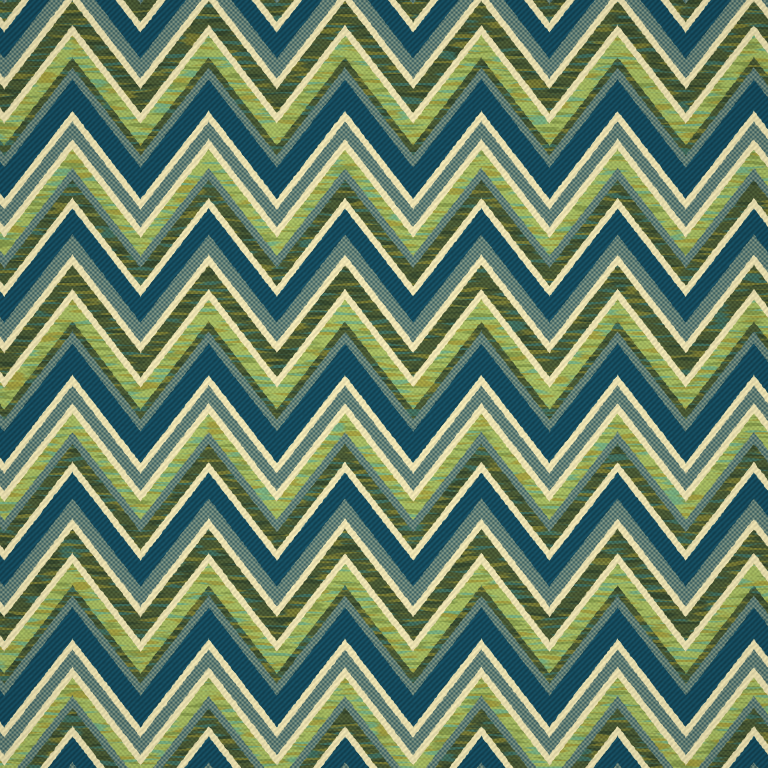
Write a Shadertoy shader that draws this pattern.

```glsl
// Woven chevron fabric: zigzag bands of plain, twill and streaked yarn.

const float TAU = 6.2831853;
const float CANVAS = 768.0;        // threads along the canvas height
const float ZIG_WIDTH = 136.3;     // threads between neighbouring peaks
const float ZIG_HEIGHT = 88.0;     // threads from peak to valley
const float STACK_HEIGHT = 264.0;  // threads in one full set of bands
const vec2 FIRST_PEAK = vec2(345.0, 111.0);

const int CREAM = 0, SLATE = 1, NAVY = 2, OLIVE = 3, GREEN = 4;
const int BANDS = 16;

// Band order and heights, from the top of the stack downwards
const int YARN[BANDS] = int[BANDS](
    CREAM, SLATE, CREAM, GREEN, SLATE, OLIVE, CREAM, NAVY,
    SLATE, CREAM, OLIVE, CREAM, GREEN, OLIVE, SLATE, NAVY);
const float HEIGHT[BANDS] = float[BANDS](
    10.5, 17.5, 10.5, 18.5, 12.0, 18.0, 10.5, 26.0,
    20.0, 10.5, 24.0, 10.5, 22.0, 10.0, 12.0, 31.5);

vec2 hashGradient(vec2 cell) {
    vec3 q = fract(cell.xyx * vec3(0.1031, 0.1030, 0.0973));
    q += dot(q, q.yzx + 33.33);
    float angle = TAU * fract((q.x + q.y) * q.z);
    return vec2(cos(angle), sin(angle));
}

// Gradient noise, roughly -0.7 to 0.7
float gradientNoise(vec2 p) {
    vec2 cell = floor(p), f = fract(p);
    vec2 u = f * f * f * (f * (f * 6.0 - 15.0) + 10.0);
    vec2 e = vec2(1.0, 0.0);
    float a = dot(hashGradient(cell), f);
    float b = dot(hashGradient(cell + e.xy), f - e.xy);
    float c = dot(hashGradient(cell + e.yx), f - e.yx);
    float d = dot(hashGradient(cell + e.xx), f - e.xx);
    return mix(mix(a, b, u.x), mix(c, d, u.x), u.y);
}

// Coverage of long, thin horizontal dashes
float streaks(vec2 thread, float seed, float threshold) {
    float n = gradientNoise(thread / vec2(34.0, 4.2) + seed);
    return smoothstep(threshold - 0.1, threshold + 0.14, n);
}

// Zero at each peak, one at each valley
float zigzag(float x) {
    return 2.0 * abs(fract(x + 0.5) - 0.5);
}

vec3 streakedYarn(vec2 thread, vec3 base, vec3 dark, vec3 teal, vec3 ochre, float seed) {
    vec3 color = mix(base, dark, 0.8 * streaks(thread, seed, 0.16));
    color = mix(color, teal, 0.85 * streaks(thread, seed + 17.3, 0.20));
    return mix(color, ochre, 0.85 * streaks(thread, seed + 41.7, 0.20));
}

// Colour of one yarn, with its own weave
vec3 yarnColor(int yarn, vec2 thread, float detail) {
    float twill = detail * sin(TAU * (thread.x + thread.y) / 5.6);
    float basket = detail * sin(TAU * thread.x / 4.6) * sin(TAU * thread.y / 4.6);
    if (yarn == CREAM) return vec3(0.91, 0.87, 0.68) * (1.0 + 0.04 * twill);
    if (yarn == SLATE) {
        return mix(vec3(0.20, 0.35, 0.37), vec3(0.55, 0.62, 0.53), 0.5 + 0.45 * basket);
    }
    if (yarn == NAVY) return vec3(0.08, 0.285, 0.355) * (1.0 + 0.13 * twill);
    if (yarn == OLIVE) {
        vec3 olive = streakedYarn(thread, vec3(0.28, 0.34, 0.20), vec3(0.19, 0.26, 0.17),
                                  vec3(0.24, 0.43, 0.38), vec3(0.48, 0.48, 0.20), 3.1);
        return olive * (1.0 + 0.16 * basket);
    }
    vec3 green = streakedYarn(thread, vec3(0.63, 0.71, 0.37), vec3(0.48, 0.56, 0.27),
                              vec3(0.43, 0.66, 0.51), vec3(0.62, 0.59, 0.23), 9.4);
    return green * (1.0 + 0.08 * basket);
}

// Bands laid over each other down the stack, with soft edges
vec3 chevronBands(float depth, vec2 thread, float soft, float detail) {
    vec3 color = yarnColor(YARN[BANDS - 1], thread, detail);
    float edge = 0.0;
    for (int i = 0; i <= BANDS; i++) {
        int band = i % BANDS;
        float cover = smoothstep(edge - soft, edge + soft, depth);
        if (cover > 0.0) color = mix(color, yarnColor(YARN[band], thread, detail), cover);
        edge += HEIGHT[band];
    }
    return color;
}

void mainImage(out vec4 fragColor, in vec2 fragCoord) {
    vec2 uv = fragCoord / iResolution.y;
    vec2 thread = CANVAS * vec2(uv.x, 1.0 - uv.y);
    float pixel = CANVAS / iResolution.y;
    float detail = 1.0 - smoothstep(1.0, 3.0, pixel);

    // Depth below the peak line, with slightly ragged woven edges
    float fold = ZIG_HEIGHT * zigzag((thread.x - FIRST_PEAK.x) / ZIG_WIDTH);
    float ragged = 1.6 * gradientNoise(thread / 3.5);
    float depth = mod(thread.y - FIRST_PEAK.y - fold + ragged, STACK_HEIGHT);
    vec3 color = chevronBands(depth, thread, max(1.2 * pixel, 1.0), detail);

    // Cloth grain and gentle darkening toward the corners
    color *= 1.0 + 0.07 * gradientNoise(thread / 2.7 + 70.0);
    vec2 fromCenter = fragCoord / iResolution.xy - 0.5;
    color *= 1.02 - 0.16 * dot(fromCenter, fromCenter);
    fragColor = vec4(clamp(color, 0.0, 1.0), 1.0);
}
```
